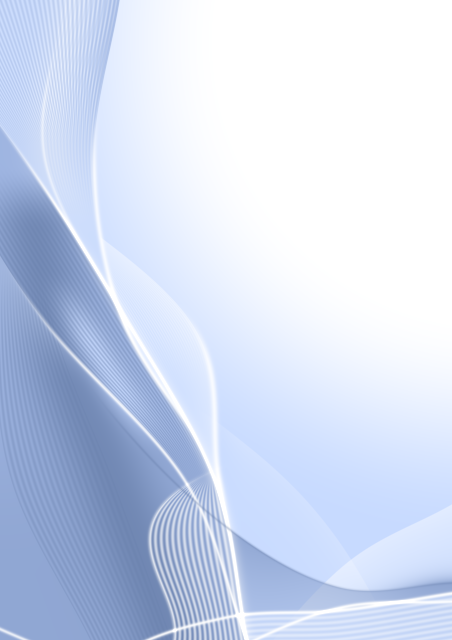
Write a Shadertoy shader that draws this background.

```glsl
const vec3 WHITE = vec3(1.0);
const vec3 SKY = vec3(0.78, 0.855, 1.0);
const vec3 HAZE = vec3(0.80, 0.865, 0.99);
const vec3 STEEL = vec3(0.60, 0.69, 0.87);
const vec3 SLATE = vec3(0.40, 0.49, 0.66);
const vec2 GLOW_CENTER = vec2(0.781, 0.065);
const float GLOW_INNER = 0.43;
const float GLOW_OUTER = 0.79;
const float THIN = 0.0028;

// Falling curves: offsets from top to bottom
const float[5] SPINE = float[](-0.22, 0.055, 0.28, 0.475, 0.546);
const float[5] RIM = float[](0.265, 0.208, 0.272, 0.48, 0.546);
const float[5] LOWER = float[](-0.3, -0.12, 0.096, 0.408, 0.546);
const float[5] VEIL = float[](-0.4, 0.0, 0.419, 0.485, 0.55);
const float[5] INNER = float[](0.14, 0.1, 0.28, 0.47, 0.54);
const float[5] SHADOW = float[](0.1, 0.07, 0.115, 0.25, 0.38);
const float[5] GAP = float[](0.0, 0.04, 0.175, 0.385, 0.5);
const float[5] FAN = float[](0.1, 0.03, -0.01, 0.025, 0.2);
const float[5] LOOP = float[](2.0, 1.8, 1.6, 0.43, 0.386);

// Running curves: depths from left to right
const float[5] TROUGH = float[](0.4, 0.65, 0.823, 0.918, 0.911);
const float[5] CREST = float[](1.2, 1.03, 0.965, 0.954, 0.927);
const float[5] RISE = float[](1.3, 1.12, 1.022, 0.95, 0.94);
const float[5] CORNER = float[](0.983, 1.06, 1.15, 1.25, 1.35);
const float[5] HILL = float[](1.7, 1.4, 1.1, 0.89, 0.788);
const float[5] SLOPE = float[](0.5, 0.57, 0.67, 0.846, 1.17);

vec2 pos, size;

// Catmull-Rom spline: value and slope
vec2 curve(float along, float[5] k) {
  float s = clamp(along, 0.0, 1.0) * 4.0;
  int i = min(int(s), 3);
  float f = s - float(i), b = k[i], c = k[i + 1];
  float a = i > 0 ? k[max(i - 1, 0)] : 2.0 * b - c;
  float d = i < 3 ? k[min(i + 2, 4)] : 2.0 * c - b;
  float q = 2.0 * a - 5.0 * b + 4.0 * c - d;
  float r = 3.0 * (b - c) + d - a;
  return vec2(b + 0.5 * f * (c - a + f * (q + f * r)),
              2.0 * (c - a + f * (2.0 * q + 3.0 * f * r)));
}

// Signed distance in canvas heights
float curveDist(vec2 p, vec2 scale, float[5] k) {
  vec2 c = curve(p.x, k);
  return (p.y - c.x) * scale.y / length(vec2(1.0, c.y * scale.y / scale.x));
}
float fall(float[5] k) { return curveDist(pos.yx, size.yx, k); }
float run(float[5] k) { return curveDist(pos, size, k); }

float side(float d) {
  float px = 0.8 / iResolution.y;
  return smoothstep(-px, px, d);
}

// Filled from the edge inward, fading with depth
float sheet(float d, float depth) { return side(d) * exp(-max(d, 0.0) / depth); }

float strand(float d, float width) {
  float w = max(width, 0.7 / iResolution.y);
  return exp(-d * d / (w * w));
}

float ramp(float a, float b) { return smoothstep(a, b, pos.y); }
float span(float a, float b) { return ramp(a - 0.06, a + 0.06) * (1.0 - ramp(b - 0.06, b + 0.06)); }

// Fine threads following both edges of a ribbon
float threads(float[5] left, float[5] right, float count) {
  float lo = curve(pos.y, left).x;
  float gap = max(curve(pos.y, right).x - lo, 0.001);
  float u = (pos.x - lo) / gap, px = 1.0 / (gap * iResolution.x);
  float wave = 0.5 + 0.5 * cos(6.28318 * count * u);
  return smoothstep(-px, px, u) * smoothstep(-px, px, 1.0 - u)
       * mix(wave, 0.5, smoothstep(0.3, 0.6, count * px));
}

void paint(inout vec3 col, vec3 ink, float amount) { col = mix(col, ink, clamp(amount, 0.0, 1.0)); }

void mainImage(out vec4 fragColor, in vec2 fragCoord) {
  pos = vec2(fragCoord.x / iResolution.x, 1.0 - fragCoord.y / iResolution.y);
  size = vec2(iResolution.x / iResolution.y, 1.0);
  float x = pos.x;

  // Background glow and soft sheets
  vec3 col = mix(WHITE, SKY, smoothstep(GLOW_INNER, GLOW_OUTER, length(pos * size - GLOW_CENTER)));
  float veil = fall(VEIL);
  paint(col, WHITE, 0.45 * sheet(run(HILL), 0.12));
  paint(col, WHITE, 0.2 * sheet(run(SLOPE), 0.06) * smoothstep(0.42, 0.55, x));
  paint(col, WHITE, 0.35 * sheet(-veil, 0.05) * span(0.3, 0.85));
  paint(col, WHITE, 0.25 * threads(SPINE, VEIL, 24.0) * span(0.32, 0.56));

  // Dark trough and pale crest
  float trough = run(TROUGH), crest = run(CREST), far = smoothstep(0.75, 1.0, x);
  float dip = sheet(trough, 0.15) + sheet(-trough, 0.012) * far;
  float depth = 0.85 + 0.05 * far - 0.3 * smoothstep(0.5, 0.75, x) * (1.0 - far);
  paint(col, mix(STEEL, SLATE, 0.35), min(dip, 1.0) * depth);
  paint(col, HAZE, 0.75 * side(crest));
  paint(col, WHITE, 0.4 * side(crest) * (0.5 + 0.5 * cos(crest * 700.0)));

  // Folded body
  float rim = fall(RIM), spine = fall(SPINE), lower = fall(LOWER), inner = fall(INNER);
  float top = 1.0 - ramp(0.22, 0.38), mesh = ramp(0.72, 0.8);
  vec3 body = mix(HAZE, STEEL, side(-spine) * 0.9);
  paint(body, STEEL, 0.75 * sheet(-rim, 0.025) * (1.0 - ramp(0.05, 0.28)));
  paint(body, WHITE, 0.35 * strand(inner - 0.01, 0.035) * top);
  paint(body, SLATE, 0.75 * strand(fall(SHADOW), 0.065) * side(-spine) * ramp(0.26, 0.36));
  paint(body, SLATE, 0.25 * side(-lower) * ramp(0.5, 0.9));
  paint(body, SKY, 0.85 * strand(fall(GAP), 0.025) * span(0.48, 0.66));
  paint(body, HAZE, 0.4 * sheet(-lower, 0.05) * span(0.38, 0.55));

  // Woven threads
  paint(body, WHITE, 0.3 * top * threads(INNER, RIM, 16.0));
  paint(body, STEEL, 0.4 * top * threads(SPINE, RIM, 46.0));
  paint(body, SLATE, 0.35 * ramp(0.25, 0.4) * threads(LOWER, SPINE, 18.0));
  paint(body, SLATE, 0.3 * ramp(0.4, 0.55) * threads(FAN, SHADOW, 18.0));
  paint(body, WHITE, 0.65 * mesh * threads(LOOP, SPINE, 14.0));
  paint(col, body, side(-rim));

  // Bright strands
  float light = strand(spine, THIN) * ramp(0.15, 0.35) + 0.35 * strand(spine, 0.01) * ramp(0.3, 0.5);
  light += 0.85 * strand(lower, THIN) * ramp(0.4, 0.6) + 0.8 * strand(rim, 0.004) * span(0.22, 0.65);
  light += 0.8 * strand(veil, 0.005) * span(0.52, 0.8) + 0.5 * strand(inner, THIN) * span(0.12, 0.42);
  light += 0.5 * strand(fall(LOOP), THIN) * mesh + 0.9 * strand(crest, THIN);
  light += 0.9 * strand(run(RISE), THIN) + 0.8 * strand(run(CORNER), THIN);
  paint(col, WHITE, light);
  paint(col, SLATE, 0.35 * strand(trough, 0.002) * span(0.65, 0.93));
  fragColor = vec4(col, 1.0);
}
```
